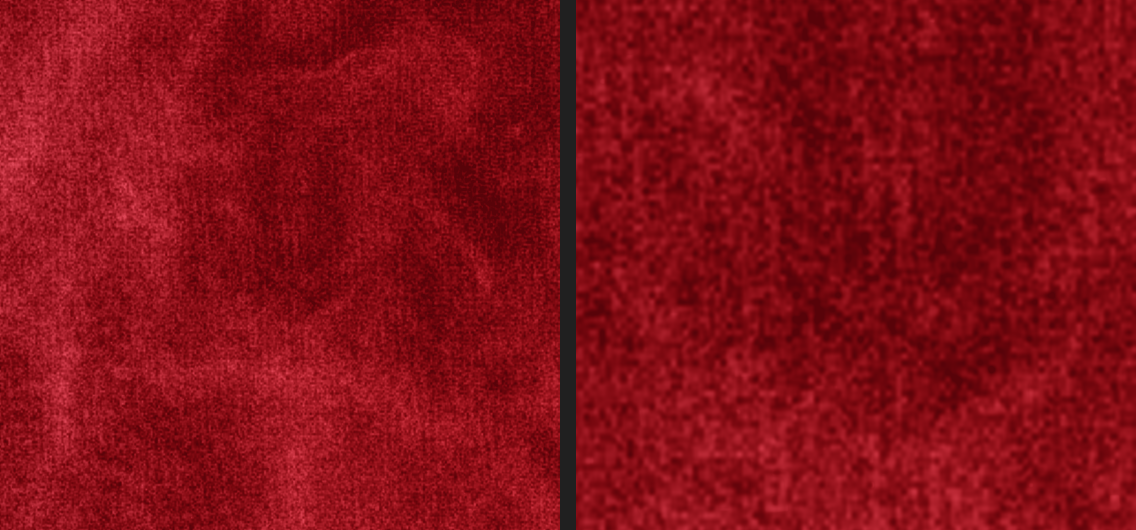
Left, the full canvas; right, a detail of the centre.
Reproduce this texture procedurally as a Shadertoy shader.

```glsl
float hash(vec2 p) {
    return fract(sin(dot(p, vec2(127.1, 311.7))) * 43758.5453);
}

float noise(vec2 p) {
    vec2 i = floor(p), f = fract(p);
    f = f * f * (3.0 - 2.0 * f);
    return mix(mix(hash(i), hash(i + vec2(1, 0)), f.x),
               mix(hash(i + vec2(0, 1)), hash(i + vec2(1, 1)), f.x), f.y);
}

float fbm(vec2 p) {
    float sum = 0.0, amp = 0.38;
    for (int i = 0; i < 6; i++) {
        sum += amp * noise(p);
        p = mat2(0.8, 0.6, -0.6, 0.8) * p * 2.03 + 17.3;
        amp *= 0.65;
    }
    return sum;
}

// Short bowed ridges where the pile is brushed the other way
float creases(vec2 p) {
    float sum = 0.0;
    for (int i = 0; i < 16; i++) {
        float k = float(i);
        vec2 centre = vec2(hash(vec2(k, 1.0)) * 1.06, 0.25 + 0.7 * hash(vec2(k, 2.0)));
        float angle = mix(-0.9, 1.1, hash(vec2(k, 3.0)));
        float halfLength = mix(0.04, 0.15, pow(hash(vec2(k, 4.0)), 2.0));
        vec2 q = p - centre;
        q = vec2(q.x * cos(angle) + q.y * sin(angle), q.y * cos(angle) - q.x * sin(angle));
        float bow = (hash(vec2(k, 5.0)) - 0.5) * 5.0;
        float across = q.y - bow * q.x * q.x;
        float width = across > 0.0 ? 0.006 : 0.018;
        float along = 1.0 - smoothstep(0.2, 1.0, abs(q.x) / halfLength);
        sum += along * exp(-across * across / (width * width)) * mix(0.4, 1.0, hash(vec2(k, 6.0)));
    }
    return min(sum, 1.0);
}

void mainImage(out vec4 fragColor, in vec2 fragCoord) {
    vec2 p = fragCoord / iResolution.y;
    float x = fragCoord.x / iResolution.x;

    // Crushed patches, slightly warped
    vec2 warp = vec2(noise(p * 5.0 + 3.7), noise(p * 5.0 + 41.2)) - 0.5;
    float tone = 0.47 + 1.65 * (fbm(p * 4.0 + warp * 0.9 + 8.0) - 0.5);

    // Broad light: paler at the left, deep at two right corners
    tone += 0.26 * (0.5 - x);
    tone -= 0.2 * exp(-9.0 * dot(p - vec2(0.93, 0.88), p - vec2(0.93, 0.88)));
    tone -= 0.1 * exp(-14.0 * dot(p - vec2(1.0, 0.2), p - vec2(1.0, 0.2)));
    tone += 0.12 * exp(-8.0 * dot(p - vec2(0.2, 0.2), p - vec2(0.2, 0.2)));
    tone += 0.14 * smoothstep(0.96, 1.0, x) * smoothstep(0.4, 0.8, p.y);

    tone += 0.36 * creases(p + warp * 0.03) * smoothstep(0.2, 0.75, noise(p * 38.0));

    // Pile grain with faint upright threads and cross threads
    float grain = noise(p * vec2(290.0, 210.0)) + noise(p * vec2(220.0, 260.0) + 71.0) - 1.0;
    float threads = noise(p * vec2(230.0, 42.0) + 13.0) - 0.5;
    float weft = noise(p * vec2(16.0, 210.0) + 29.0) - 0.5;
    tone += 0.52 * grain + 0.24 * threads + 0.1 * weft;
    float glint = smoothstep(0.86, 1.0, noise(p * 130.0 + 5.0));
    tone += 0.18 * glint * smoothstep(0.35, 0.7, tone);

    // Wine red shadows rising to rosy highlights
    tone = clamp(tone, -0.1, 1.35);
    vec3 red = vec3(0.38, 0.015, 0.04) + vec3(0.36, 0.03, 0.04) * tone
             + vec3(0.0, 0.11, 0.12) * tone * tone;
    float bloom = smoothstep(0.9, 0.0, x) * smoothstep(0.2, 0.9, tone);
    red += vec3(0.0, 0.022, 0.03) * bloom;
    fragColor = vec4(clamp(red, 0.0, 1.0), 1.0);
}
```
